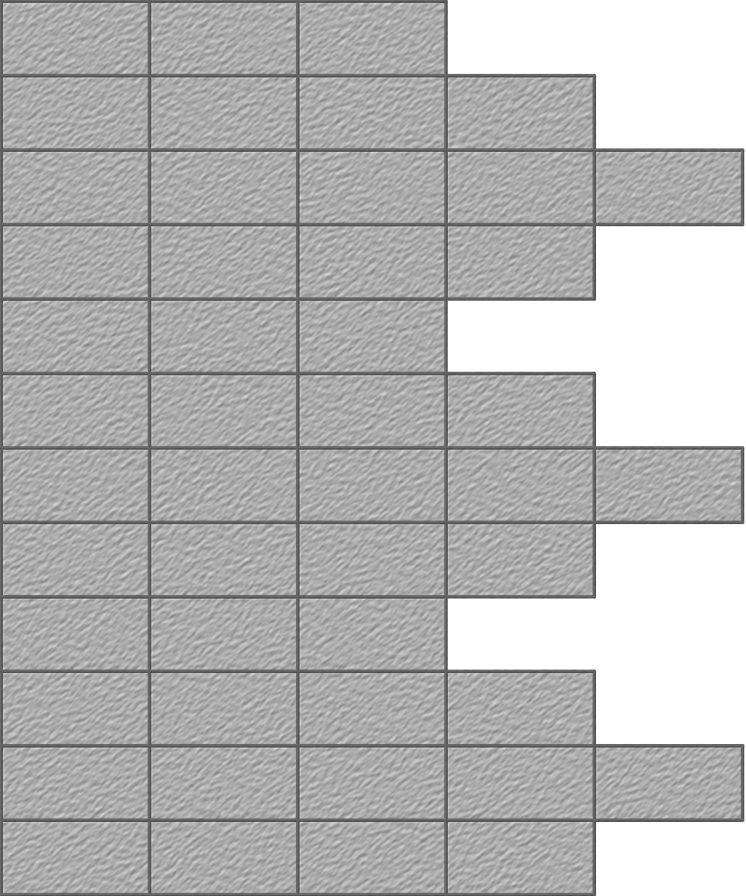
Give the GLSL for this pattern, as a Shadertoy shader.

```glsl
// Embossed grey brick wall with dark bevelled joints and a zigzag stepped right edge on white.

const vec2 PITCH = vec2(0.1655, 0.0831);  // brick size, in canvas heights
const float HALF_JOINT = 0.002;

vec2 hash2(vec2 p) {
    vec3 q = fract(p.xyx * vec3(0.1031, 0.1030, 0.0973));
    q += dot(q, q.yzx + 33.33);
    return fract((q.xx + q.yz) * q.zy);
}

float cornerSlope(vec2 cell, vec2 f, vec2 corner) {
    float angle = 6.2832 * hash2(cell + corner).x;
    return dot(vec2(cos(angle), sin(angle)), f - corner);
}

float gradientNoise(vec2 p) {
    vec2 cell = floor(p), f = fract(p);
    vec2 u = f * f * f * (f * (f * 6.0 - 15.0) + 10.0);
    return mix(mix(cornerSlope(cell, f, vec2(0, 0)), cornerSlope(cell, f, vec2(1, 0)), u.x),
               mix(cornerSlope(cell, f, vec2(0, 1)), cornerSlope(cell, f, vec2(1, 1)), u.x), u.y);
}

float roughHeight(vec2 p) {
    return gradientNoise(p) + 0.5 * gradientNoise(p * 1.7 + 31.0);
}

// Relief of slanted streaks, lit from the upper left
float emboss(vec2 p, vec2 seed) {
    vec2 along = vec2(0.8, 0.6);
    vec2 q = vec2(dot(p, along) * 95.0, dot(p, vec2(-along.y, along.x)) * 210.0) + seed;
    return roughHeight(q) - roughHeight(q + vec2(0.1, 0.55));
}

float boxDistance(vec2 p, vec2 halfSize) {
    vec2 d = abs(p) - halfSize;
    return length(max(d, 0.0)) + min(max(d.x, d.y), 0.0);
}

// Rows hold 3, 4, 5, 4 bricks in turn
float wallDistance(vec2 p, float row) {
    float d = 1.0;
    for (float r = max(row - 1.0, 0.0); r <= min(row + 1.0, 11.0); r++) {
        float bricks = 5.0 - abs(mod(r, 4.0) - 2.0);
        vec2 halfSize = 0.5 * PITCH * vec2(bricks, 1.0);
        d = min(d, boxDistance(p - vec2(0.0, r * PITCH.y) - halfSize, halfSize));
    }
    return d;
}

float coverage(float d, float pixel) {
    return clamp(0.5 - d / pixel, 0.0, 1.0);
}

void mainImage(out vec4 fragColor, in vec2 fragCoord) {
    float pixel = 1.0 / iResolution.y;
    vec2 uv = fragCoord * pixel;
    vec2 p = vec2(uv.x, 1.0 - uv.y) - 0.0013;  // measured from the top left
    vec2 cell = p / PITCH;
    vec2 brick = floor(cell);

    // Stone face
    float relief = emboss(uv, floor(hash2(brick + 7.0) * 200.0));
    float grey = 0.67 + 0.15 * relief;

    // Signed offset from the nearest joint on each axis
    vec2 offset = (fract(cell + 0.5) - 0.5) * PITCH;
    float joint = min(abs(offset.x), abs(offset.y)) - HALF_JOINT;
    float side = abs(offset.x) < abs(offset.y) ? offset.x : offset.y;

    // Light rim below and right of each joint
    vec2 rim = abs(offset - 0.0027) - 0.0008;
    grey += 0.07 * coverage(min(rim.x, rim.y), pixel);

    // Joint with a lit upper-left half and a shaded lower-right half
    float jointGrey = mix(0.32, 0.41, coverage(side - 0.0003, pixel)) + 0.03 * relief;
    grey = mix(grey, jointGrey, coverage(joint, pixel));

    // Blank ground outside the stepped outline
    float wall = coverage(wallDistance(p, brick.y) - HALF_JOINT, pixel);
    fragColor = vec4(vec3(mix(1.0, grey, wall)), 1.0);
}
```
